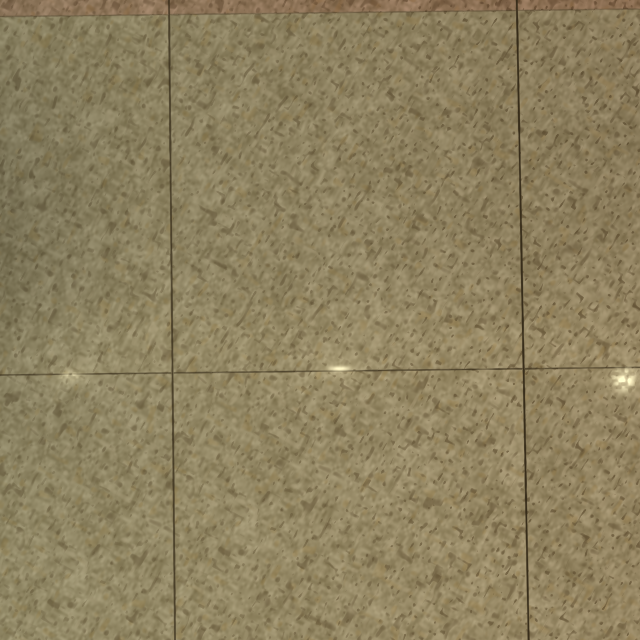
A Shadertoy shader for this texture:

```glsl
// Speckled beige granite floor slabs with thin dark joints and small lamp reflections.

const vec3 STONE      = vec3(0.575, 0.525, 0.393);
const vec3 DARK_FLECK = vec3(0.37, 0.31, 0.20);
const vec3 PALE_FLECK = vec3(0.68, 0.62, 0.49);
const vec3 OCHRE      = vec3(0.57, 0.47, 0.27);
const vec3 ROSE_STONE = vec3(0.58, 0.47, 0.36);
const vec3 JOINT      = vec3(0.20, 0.16, 0.09);
const vec3 LAMP       = vec3(1.0, 0.96, 0.78);

float hash(vec2 p) {
    return fract(sin(dot(p, vec2(127.1, 311.7))) * 43758.5);
}

float noise(vec2 p) {
    vec2 cell = floor(p), f = fract(p);
    f = f * f * (3.0 - 2.0 * f);
    float low  = mix(hash(cell), hash(cell + vec2(1, 0)), f.x);
    float high = mix(hash(cell + vec2(0, 1)), hash(cell + vec2(1, 1)), f.x);
    return mix(low, high, f.y);
}

vec2 rotate(vec2 p, float angle) {
    float c = cos(angle), s = sin(angle);
    return vec2(c * p.x - s * p.y, s * p.x + c * p.y);
}

// Slab coordinates: whole numbers fall on the joints, which lean slightly.
vec2 slabCoords(vec2 p) {
    float u = (p.x - 0.2735 + 0.0095 * p.y) / (0.5525 - 0.009 * p.y);
    float v = (p.y - 0.414 - 0.012 * p.x) / 0.56;
    return vec2(u, v);
}

float line(float dist, float halfWidth, float blur) {
    return 1.0 - smoothstep(halfWidth - blur, halfWidth + blur, dist);
}

float blob(vec2 p, vec2 center, vec2 radius) {
    vec2 d = (p - center) / radius;
    return exp(-dot(d, d));
}

// Mottled stone with slanted dark, pale and ochre flecks; each slab has its own cut.
vec3 granite(vec2 p, vec2 slab) {
    float seed = hash(slab + 7.3);
    vec2 q = rotate(p, 0.35 + 0.25 * seed) + 3.0 * seed;
    vec2 warp = 0.004 * vec2(noise(q * 60.0), noise(q * 60.0 + 31.0));
    q += warp;
    float sharp = smoothstep(0.1, 0.9, p.x);

    float tone = 0.035 * (noise(q * 14.0) - 0.5)
               + 0.10 * (noise(q * vec2(95.0, 70.0)) - 0.5)
               + 0.10 * (noise(q * vec2(230.0, 170.0) + 9.0) - 0.5);
    vec3 color = STONE + tone;

    float coarse = smoothstep(0.70, 0.95, noise(q * vec2(125.0, 80.0) + 17.0));
    float fine   = smoothstep(0.72, 0.95, noise(q * vec2(190.0, 125.0) + 53.0));
    float pale   = smoothstep(0.65, 0.95, noise(q * vec2(120.0, 85.0) + 71.0));
    float ochre  = smoothstep(0.70, 0.95, noise(q * vec2(90.0, 65.0) + 97.0));
    color = mix(color, PALE_FLECK, 0.40 * pale);
    color = mix(color, OCHRE, 0.35 * ochre);
    color = mix(color, DARK_FLECK, 0.50 * coarse);
    return mix(color, DARK_FLECK, mix(0.30, 0.70, sharp) * fine);
}

// Broad changes of light over the floor.
vec3 shade(vec3 color, vec2 p) {
    float light = 1.0 + 0.05 * (0.5 - p.y)
                - 0.17 * blob(p, vec2(-0.05, 0.66), vec2(0.22, 0.30))
                - 0.05 * blob(p, vec2(1.0, 0.82), vec2(0.22, 0.25))
                + 0.05 * blob(p, vec2(0.5, 0.46), vec2(0.7, 0.07));
    vec3 tint = mix(vec3(0.98, 1.01, 1.01), vec3(1.015, 0.995, 0.98), p.x);
    return color * light * tint;
}

void mainImage(out vec4 fragColor, in vec2 fragCoord) {
    vec2 p = fragCoord / iResolution.xy;
    float pixel = 1.0 / min(iResolution.x, iResolution.y);
    float blur = max(0.0011, 0.75 * pixel);
    vec2 grid = slabCoords(p);
    vec2 slab = floor(grid);

    vec3 color = granite(p, slab);
    color *= 1.0 + 0.03 * (hash(slab) - 0.5);
    float border = smoothstep(-0.004, 0.004, grid.y - 1.0);
    color = mix(color, color * ROSE_STONE / STONE, border);
    color = shade(color, p);

    // Joints: upright ones are strong, level ones faint and uneven.
    vec2 dist = abs(fract(grid + 0.5) - 0.5) * vec2(0.548, 0.56);
    dist += 0.0006 * (noise(p.yx * 90.0) - 0.5);
    float upright = line(dist.x, 0.0015, blur) * mix(0.72, 0.95, step(0.5, grid.x));
    float level = line(dist.y, 0.0012, blur) * mix(0.62, 0.28, step(0.5, grid.y));
    level *= 0.7 + 0.5 * noise(p * 45.0);
    color = mix(color, JOINT, max(upright, level));

    // Small scuff on the right slab.
    float scuff = blob(p, vec2(0.893, 0.612), vec2(0.020, 0.008));
    color = mix(color, DARK_FLECK, 0.55 * scuff * (0.5 + noise(p * vec2(60.0, 220.0))));

    // Lamp reflections: from a broken smear at the left to a round spot at the right.
    for (int i = 0; i < 3; i++) {
        float k = float(i);
        float roundness = step(1.5, k);
        vec2 center = vec2(0.110 + 0.42 * k + 0.025 * roundness,
                           0.412 + 0.012 * k - 0.029 * roundness);
        vec2 radius = mix(vec2(0.015, 0.008 - 0.004 * k), vec2(0.016), roundness);
        float sparkle = smoothstep(0.2, 0.75, noise(p * 190.0 + 13.0 * k));
        float core = blob(p, center, radius) * mix(sparkle, 1.0, k == 1.0 ? 0.9 : 0.25);
        float halo = blob(p, center, vec2(0.045, 0.022));
        color = mix(color, LAMP, clamp(core * (0.65 + 0.4 * k), 0.0, 1.0));
        color += 0.05 * halo * LAMP;
    }
    fragColor = vec4(clamp(color, 0.0, 1.0), 1.0);
}
```
